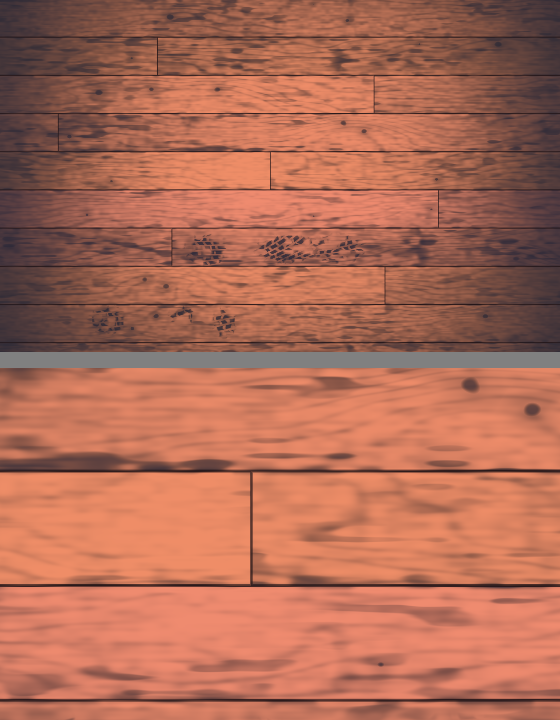
Top: the whole. Bottom: its middle third, enlarged.
This texture is drawn by a Shadertoy shader. Its source:

```glsl
const float TAU = 6.2831853;
const float ASPECT = 1.59;           // canvas width in canvas heights
const int ROWS = 9;
const float PITCH = 0.1085;          // height of a plank
const float FIRST_SEAM = 0.1054;     // measured from the top edge
const float SEAM_HALF = 0.0013;
const float JOINT_HALF = 0.0011;
const float GRAIN = 0.27;
const vec3 SHADOW = vec3(0.15, 0.155, 0.215);
const vec3 BROWN = vec3(0.50, 0.325, 0.27);
const vec3 AMBER = vec3(0.89, 0.54, 0.405);
const vec3 GAP = vec3(0.13, 0.08, 0.09);
const vec3 OCHRE = vec3(1.01, 1.0, 0.92);
const vec3 ROSE = vec3(1.01, 0.97, 1.04);

// Per plank row, top to bottom; a negative joint means an unbroken plank
const float JOINT[ROWS] = float[](0.281, 0.668, 0.104, 0.483, 0.783, 0.307, 0.6875, -1.0, -1.0);
const float TONE[ROWS] = float[](0.93, 1.06, 0.96, 1.05, 1.05, 0.84, 1.0, 1.0, 0.98);
const float STAIN[ROWS] = float[](0.6, 0.15, 0.75, 0.35, 0.3, 0.8, 0.25, 0.3, 0.5);
const float PINK[ROWS] = float[](0.3, 0.5, 0.6, 0.4, 1.0, 0.8, 0.4, 0.4, 0.4);

// Boot prints: centre (x, distance from top), radii in canvas heights
const int PRINTS = 6;
const vec4 PRINT[PRINTS] = vec4[](
    vec4(0.370, 0.711, 0.070, 0.050), vec4(0.514, 0.707, 0.100, 0.046),
    vec4(0.605, 0.707, 0.083, 0.046), vec4(0.193, 0.909, 0.056, 0.045),
    vec4(0.325, 0.897, 0.041, 0.029), vec4(0.401, 0.917, 0.037, 0.047));

float hash(vec2 p) {
    vec3 q = fract(p.xyx * 0.1031);
    q += dot(q, q.yzx + 33.33);
    return fract((q.x + q.y) * q.z);
}

// Value noise that wraps along x after a whole number of cells
float noise(vec2 p, float period) {
    vec2 i = floor(p), f = fract(p);
    f = f * f * (3.0 - 2.0 * f);
    float x0 = mod(i.x, period), x1 = mod(i.x + 1.0, period);
    return mix(mix(hash(vec2(x0, i.y)), hash(vec2(x1, i.y)), f.x),
               mix(hash(vec2(x0, i.y + 1.0)), hash(vec2(x1, i.y + 1.0)), f.x), f.y);
}

// Noise in plank space: cells along the canvas width, cells across a plank
float woodNoise(vec2 s, float along, float across, float seed) {
    return noise(vec2(s.x * along, s.y * across + seed * 41.0), along);
}

// Staggered rubber blocks, bent and worn, inside ellipses
float bootPrints(vec2 p, float wear, float bend) {
    float ink = 0.0;
    for (int i = 0; i < PRINTS; i++) {
        vec2 d = (p - PRINT[i].xy) * vec2(ASPECT, 1.0);
        float inside = 1.0 - smoothstep(0.8, 1.0, length(d / PRINT[i].zw) + 0.7 * (wear - 0.5));
        float turn = (hash(vec2(float(i), 7.0)) - 0.5) * 1.6;
        vec2 q = mat2(cos(turn), sin(turn), -sin(turn), cos(turn)) * d * vec2(42.0, 70.0);
        q += vec2(0.9 * wear, 1.4 * bend);
        q.x += 0.5 * mod(floor(q.y), 2.0);
        vec2 b = abs(fract(q) - 0.5);
        float block = 1.0 - smoothstep(0.24, 0.42, max(b.x, b.y));
        ink = max(ink, inside * (0.2 + 0.8 * block) * smoothstep(0.25, 0.6, wear));
    }
    return ink;
}

void mainImage(out vec4 fragColor, in vec2 fragCoord) {
    vec2 uv = fragCoord / iResolution.xy;
    float pixel = 1.0 / iResolution.y;

    // Plank layout: the last row carries on across the top edge
    float t = fract(1.0 - uv.y - FIRST_SEAM);
    int row = min(int(t / PITCH), ROWS - 1);
    float seed = float(row) + 1.0;
    float v = t - float(row) * PITCH;
    float rowHeight = row == ROWS - 1 ? 1.0 - float(ROWS - 1) * PITCH : PITCH;
    bool jointed = JOINT[row] >= 0.0;
    float stretch = jointed ? 0.83 : 1.0;   // breaks the grain at the joint only
    float u = fract(uv.x - max(JOINT[row], 0.0));
    vec2 s = vec2(u * stretch, v / PITCH);

    // Knots, which also push the rings aside
    float knot = 0.0, bulge = 0.0;
    for (int k = 0; k < 3; k++) {
        vec2 id = vec2(seed * 7.0, float(k) * 13.0 + 3.0);
        vec2 d = s - vec2(hash(id), 0.15 + 0.7 * hash(id + 5.0));
        d.x = (d.x - round(d.x)) * ASPECT / PITCH / stretch;
        float radius = mix(0.04, 0.1, hash(id + 9.0));
        float r = length(d * vec2(0.8, 1.0)) + 0.05 * (woodNoise(s, 110.0, 9.0, seed) - 0.5);
        knot = max(knot, 0.9 - 0.9 * smoothstep(radius * 0.4, radius * 1.1, r));
        knot = max(knot, 0.4 * exp(-r * r / (radius * radius * 5.0)));
        bulge += radius * 22.0 * exp(-dot(d * vec2(0.8, 2.4), d * vec2(0.8, 2.4)));
    }

    // Growth rings, fibres and short dark streaks
    float field = s.y * 5.0 + bulge + 5.0 * woodNoise(s, 5.0, 1.4, seed)
                + 0.9 * woodNoise(s, 24.0, 5.0, seed + 20.0);
    float rings = pow(0.5 + 0.5 * sin(TAU * field), 3.5);
    float fibre = 0.5 * (woodNoise(s, 48.0, 26.0, seed + 40.0) + woodNoise(s, 130.0, 17.0, seed + 50.0));
    float patches = woodNoise(s, 9.0, 2.0, seed + 60.0);
    float wear = woodNoise(s, 75.0, 8.0, seed + 100.0);
    float streak = smoothstep(0.62, 0.8, 0.8 * woodNoise(s, 34.0, 15.0, seed + 80.0) + 0.25 * wear);
    streak *= smoothstep(0.2, 0.65, patches) * (0.45 + 0.55 * STAIN[row]);
    float blotch = smoothstep(0.55, 0.9, 0.65 * patches + 0.45 * wear) * STAIN[row];

    // One smudge across each plank
    float away = s.x - hash(vec2(seed * 3.0, 71.0));
    away = (away - round(away)) / 0.011;
    float smudge = exp(-away * away) * smoothstep(0.35, 0.75, wear) * STAIN[row];

    // Light falls off evenly towards all four edges
    vec2 glow = sqrt(0.004 + 0.996 * (0.5 - 0.5 * cos(TAU * uv)));
    float light = (0.12 + 0.85 * glow.x) * (0.60 + 0.39 * glow.y);
    light *= TONE[row] + 0.12 * (u - 0.5) + 0.16 * (woodNoise(s, 4.0, 1.0, seed + 120.0) - 0.5);
    light *= 1.0 + GRAIN * (0.3 - rings * (0.4 + 0.8 * patches)) + 0.55 * (fibre - 0.5);
    light *= (1.0 - 0.6 * streak) * (1.0 - 0.4 * blotch) * (1.0 - 0.8 * knot);
    light *= 1.0 - 0.6 * smudge;
    light *= 1.0 - 0.8 * bootPrints(vec2(uv.x, 1.0 - uv.y), wear, patches);

    // Grime beside the seams and a pale worn upper edge
    float seam = min(v, rowHeight - v);
    light *= 1.0 - 0.55 * exp(-seam / 0.005) * smoothstep(0.4, 0.8, wear);
    light *= 1.0 + 0.2 * exp(-pow((v - 0.005) / 0.002, 2.0));
    light *= 1.25 / (1.0 + 0.25 * light * light * light);   // soft shoulder

    vec3 color = mix(SHADOW, BROWN, clamp(light * 2.0, 0.0, 1.0));
    color = mix(color, AMBER, clamp(light * 2.0 - 1.0, 0.0, 1.1));
    color *= mix(OCHRE, ROSE, PINK[row]);

    // Gaps between rows and at plank ends, partly filled with dust
    float gap = 1.0 - smoothstep(SEAM_HALF - 0.5 * pixel, SEAM_HALF + 0.6 * pixel, seam);
    float end = min(u, 1.0 - u) * ASPECT;
    float endGap = 1.0 - smoothstep(JOINT_HALF - 0.5 * pixel, JOINT_HALF + 0.6 * pixel, end);
    gap = max(gap, jointed ? endGap : 0.0);
    float dust = noise(vec2(uv.x * 40.0, seed * 5.0), 40.0);
    fragColor = vec4(mix(color, GAP, gap * (0.95 - 0.35 * dust)), 1.0);
}
```
